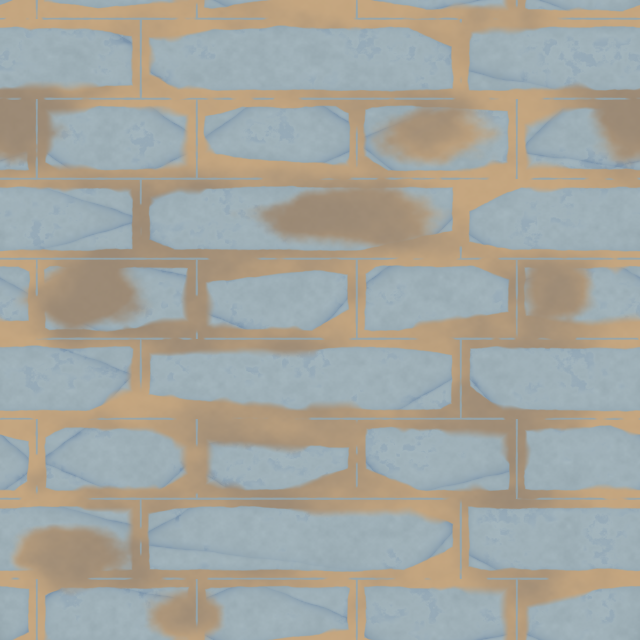
Write a Shadertoy shader that draws this texture.

```glsl
// Weathered wall: blue-grey chipped bricks in alternating long and short courses on tan plaster.

float hash(vec2 p) {
    return fract(sin(dot(p, vec2(127.1, 311.7))) * 43758.5453);
}

// Value noise that wraps after the given number of cells
float noise(vec2 p, vec2 cells) {
    vec2 i = floor(p), f = fract(p);
    f = f * f * (3.0 - 2.0 * f);
    vec2 a = mod(i, cells), b = mod(i + 1.0, cells);
    return mix(mix(hash(a), hash(vec2(b.x, a.y)), f.x),
               mix(hash(vec2(a.x, b.y)), hash(b), f.x), f.y);
}

float fbm(vec2 uv, vec2 cells) {
    float sum = 0.0, amp = 0.533;
    for (int i = 0; i < 4; i++) {
        sum += amp * noise(uv * cells, cells);
        cells *= 2.0;
        amp *= 0.5;
    }
    return sum;
}

// Wide spots where the brick faces have worn away: x, y, half width
float wornSpots(vec2 uv) {
    vec3 spots[7] = vec3[7](
        vec3(0.57, 0.66, 0.16), vec3(0.68, 0.785, 0.13), vec3(0.12, 0.545, 0.11),
        vec3(0.87, 0.545, 0.07), vec3(0.10, 0.13, 0.12), vec3(0.29, 0.03, 0.07),
        vec3(0.00, 0.80, 0.09));
    float wear = 0.0;
    for (int i = 0; i < 7; i++) {
        vec2 e = fract(uv - spots[i].xy + 0.5) - 0.5;
        e /= vec2(spots[i].z, 0.06);
        wear = max(wear, exp(-dot(e, e)));
    }
    return wear;
}

void mainImage(out vec4 fragColor, in vec2 fragCoord) {
    vec2 uv = fragCoord / iResolution.xy;
    float px = 1.0 / iResolution.y;

    // Eight courses: four short bricks, then two long ones
    float v = uv.y * 8.0 + 0.234;
    float isLong = mod(floor(v), 2.0);
    float count = mix(4.0, 2.0, isLong);
    float u = (uv.x - mix(0.0575, 0.22, isLong)) * count;
    vec2 id = vec2(mod(floor(u), count), mod(floor(v), 8.0));
    vec2 cell = vec2(1.0 / count, 0.125);
    vec2 q = (fract(vec2(u, v)) - 0.5) * cell;
    vec2 halfSize = cell * 0.5 - vec2(0.013, 0.0135);

    float broad = fbm(uv, vec2(5.0, 6.0));
    float medium = fbm(uv, vec2(18.0, 24.0));
    float fine = fbm(uv, vec2(90.0));

    // Face outline with a sloping chip and an inner crease at each corner
    vec2 box = abs(q) - halfSize;
    float d = max(box.x, box.y);
    float crease = 0.0;
    for (int i = 0; i < 4; i++) {
        vec2 side = vec2(float(i % 2), float(i / 2)) * 2.0 - 1.0;
        vec2 seed = id * 7.3 + side * 2.1 + 19.0;
        float h1 = hash(seed), h2 = hash(seed + 3.7), h3 = hash(seed + 8.9);
        vec2 toCorner = q - side * halfSize;

        vec2 n = normalize(vec2(side.x * mix(0.07, 0.7, h1 * h1), side.y));
        d = max(d, dot(toCorner, n) + 0.034 * h2 * h2);

        vec2 m = normalize(vec2(side.x * mix(0.1, 1.1, h2), side.y));
        float c = dot(toCorner, m) + 0.012 + 0.034 * h3 + (medium - 0.5) * 0.008;
        float ridge = exp(-abs(c) / (c > 0.0 ? 0.0018 : 0.006));
        crease += step(0.4, h1) * ridge * exp(-length(toCorner) * 7.0);
    }
    d += (medium - 0.5) * 0.008 + (fine - 0.5) * 0.002;

    // Crisp edges in some places, faded ones in others
    float soft = px + 0.016 * smoothstep(0.5, 0.72, fbm(uv + 0.37, vec2(9.0)));
    float face = 1.0 - smoothstep(-soft, px, d);
    float spots = wornSpots(uv);
    float wear = spots + (broad - 0.5) * 0.5 + (medium - 0.5) * 0.5;
    face *= 1.0 - smoothstep(0.36, 0.72, wear);

    // Plaster, darker in broad stains
    float stain = smoothstep(0.28, 0.82, broad + spots * 0.25 + (medium - 0.5) * 0.25);
    vec3 color = mix(vec3(0.77, 0.65, 0.50), vec3(0.61, 0.54, 0.46), stain);
    color += (fine - 0.5) * 0.015;

    // Thin broken joint lines
    vec2 joint = cell * 0.5 - abs(q) + (fine - 0.5) * 0.0012;
    vec2 lines = 1.0 - smoothstep(vec2(0.0011 - px * 0.5), vec2(0.0011 + px), abs(joint));
    lines.x *= smoothstep(0.40, 0.50, fbm(uv + 0.61, vec2(12.0, 16.0)));
    lines.y *= smoothstep(0.42, 0.50, fbm(uv + 0.19, vec2(14.0, 16.0)));
    color = mix(color, vec3(0.57, 0.65, 0.69), 0.9 * max(lines.x, lines.y));

    // Brick faces with mottling, bluish rims and dark creases
    vec3 stone = vec3(0.625, 0.693, 0.722) + (medium - 0.5) * 0.05 + (fine - 0.5) * 0.05;
    stone = mix(stone, vec3(0.54, 0.63, 0.69), 0.45 * exp(-abs(d) / 0.004));
    float grain = smoothstep(0.45, 0.7, fine) * smoothstep(0.5, 0.7, medium);
    stone = mix(stone, vec3(0.45, 0.55, 0.65), min(0.75 * crease * (0.5 + fine) + 0.3 * grain, 0.8));
    color = mix(color, stone, face);

    fragColor = vec4(color, 1.0);
}
```
